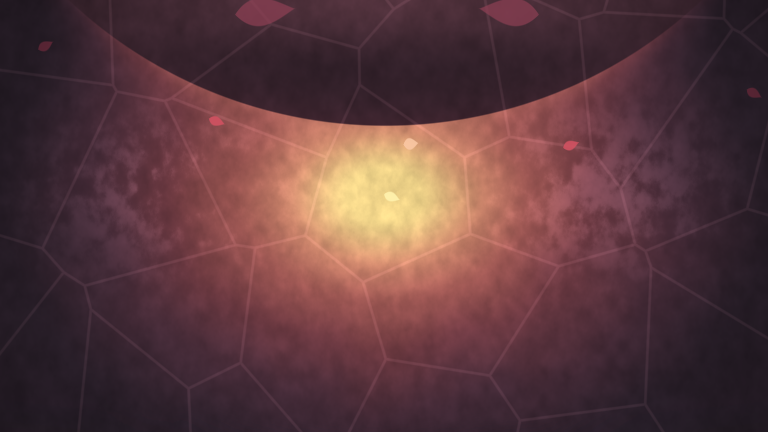
Reproduce this background procedurally as a Shadertoy shader.

```glsl
// A warm glow on a dark plum wall, below a large shadowed disc with a lit rim.
// The glow is a distance-driven colour ramp; fractal noise ages the surface,
// Voronoi borders draw the thin web, and curved lenses make drifting petals.

vec2 hash2(vec2 p) {
    return fract(sin(vec2(dot(p, vec2(127.1, 311.7)), dot(p, vec2(269.5, 183.3)))) * 43758.5);
}

float noise(vec2 p) {
    vec2 i = floor(p), f = fract(p);
    f = f * f * (3.0 - 2.0 * f);
    return mix(mix(hash2(i).x, hash2(i + vec2(1, 0)).x, f.x),
               mix(hash2(i + vec2(0, 1)).x, hash2(i + vec2(1, 1)).x, f.x), f.y);
}

float fbm(vec2 p) {
    float sum = 0.0, amp = 0.5;
    for (int i = 0; i < 5; i++) {
        sum += amp * noise(p);
        p = mat2(1.6, 1.2, -1.2, 1.6) * p + 7.3;
        amp *= 0.5;
    }
    return sum;
}

// Distance to the nearest Voronoi border, in cell units
float webDistance(vec2 p) {
    vec2 cell = floor(p), f = fract(p), nearest = vec2(0);
    float best = 9.0, border = 9.0;
    for (int k = 0; k < 9; k++) {
        vec2 g = vec2(k % 3 - 1, k / 3 - 1);
        vec2 r = g + hash2(cell + g) - f;
        if (dot(r, r) < best) { best = dot(r, r); nearest = r; }
    }
    for (int k = 0; k < 25; k++) {
        vec2 g = vec2(k % 5 - 2, k / 5 - 2);
        vec2 r = g + hash2(cell + g) - f, gap = r - nearest;
        if (dot(gap, gap) > 0.0001)
            border = min(border, dot(0.5 * (r + nearest), normalize(gap)));
    }
    return border;
}

// Coverage of a lens, blunt on its left and tapered to the right
float petal(vec2 p, vec2 size, float angle, float soft) {
    float c = cos(angle), s = sin(angle);
    vec2 q = mat2(c, -s, s, c) * p / size;
    float outline = (1.0 - q.x * q.x) * (1.0 - 0.4 * q.x);
    float d = max(abs(q.y) - outline, abs(q.x) - 1.0) * size.y;
    return 1.0 - smoothstep(-soft, soft, d);
}

// Colours from the heart of the glow to the far wall
vec3 glowRamp(float d) {
    vec3 col = mix(vec3(0.93, 0.82, 0.53), vec3(0.84, 0.56, 0.44), smoothstep(0.06, 0.19, d));
    col = mix(col, vec3(0.65, 0.36, 0.34), smoothstep(0.14, 0.28, d));
    col = mix(col, vec3(0.44, 0.23, 0.26), smoothstep(0.23, 0.41, d));
    col = mix(col, vec3(0.28, 0.17, 0.22), smoothstep(0.34, 0.57, d));
    return mix(col, vec3(0.16, 0.12, 0.16), smoothstep(0.48, 0.74, d));
}

void mainImage(out vec4 fragColor, in vec2 fragCoord) {
    // x is centred, y runs from 0 to 1
    vec2 p = vec2(fragCoord.x - 0.5 * iResolution.x, fragCoord.y) / iResolution.y;
    float soft = 1.0 / iResolution.y;
    float stain = fbm(p * 5.0 + 3.0) - 0.48;
    float grain = fbm(p * vec2(38.0, 30.0)) - 0.48;

    // Wall glow, lifted along the outside of the disc
    float disc = length(p - vec2(0.003, 1.778)) - 1.069;
    float glow = length((p - vec2(0.0, 0.545)) * vec2(0.8, 1.1));
    float rim = exp(-max(disc, 0.0) / 0.055);
    glow -= 0.2 * rim * smoothstep(0.15, 0.6, glow);
    vec3 col = glowRamp(glow + 0.1 * stain * smoothstep(0.1, 0.5, glow));

    // Pale mauve patches on both sides
    float patches = exp(-pow((abs(p.x) - 0.5) / 0.22, 2.0) - pow((p.y - 0.56) / 0.15, 2.0));
    col += vec3(0.09, 0.07, 0.08) * patches * smoothstep(-0.1, 0.3, stain + grain);

    // Shadowed disc with a faint band of light at the top
    float band = smoothstep(0.83, 1.0, p.y) * exp(-2.5 * p.x * p.x);
    vec3 shade = mix(vec3(0.19, 0.125, 0.16), vec3(0.31, 0.19, 0.23), band);
    shade += vec3(0.06, 0.02, 0.025) * exp(disc / 0.05) * exp(-4.0 * p.x * p.x);
    col = mix(shade, col, smoothstep(-soft, soft, disc));

    // Aged surface and thin web
    col *= 1.0 + 0.2 * stain + 0.28 * grain;
    float web = webDistance(p * 3.1 + vec2(4.3, 1.7)) / 3.1;
    col += vec3(0.065, 0.045, 0.05) * (1.0 - smoothstep(0.001, 0.003 + soft, web));

    // Mirrored pair of large petals at the top
    vec2 q = vec2(0.283 - abs(p.x - 0.007), p.y - 0.973);
    col = mix(col, vec3(0.56, 0.25, 0.33), 0.7 * petal(q, vec2(0.069, 0.031), 0.1, soft));

    // Small petals rising to both sides, dimmer away from the glow
    for (int k = -2; k <= 2; k++) {
        float i = float(k), away = abs(i);
        vec2 centre = vec2(0.018 + 0.41 * i + 0.0046 * i * i,
                           0.544 + away * (k < 0 ? 0.175 : 0.12));
        vec3 tint = mix(vec3(1.0, 0.95, 0.68), vec3(0.82, 0.32, 0.38), min(away, 1.0));
        tint = mix(tint, vec3(0.42, 0.17, 0.24), max(away - 1.0, 0.0));
        float turn = k == 0 ? -0.35 : 0.5 * sin(i * 2.4);
        col = mix(col, tint, 0.9 * petal(p - centre, vec2(0.019, 0.0105), turn, soft));
    }
    float pale = petal(p - vec2(0.062, 0.667), vec2(0.017, 0.013), 0.1, soft);
    col = mix(col, vec3(0.98, 0.78, 0.64), 0.9 * pale);

    // Darker outer corners
    col *= 1.0 - 0.22 * smoothstep(0.65, 1.05, length(p - vec2(0.0, 0.5)));
    fragColor = vec4(clamp(col, 0.0, 1.0), 1.0);
}
```
